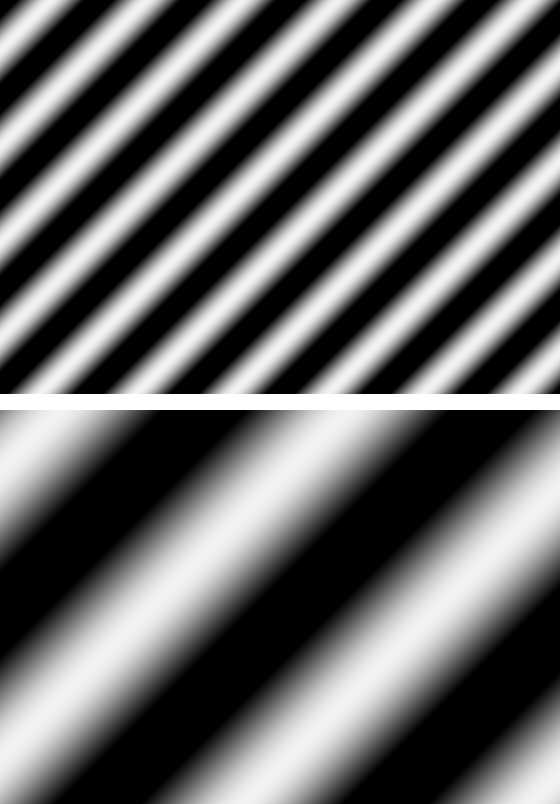
Top: the whole. Bottom: its middle third, enlarged.
Write a Shadertoy shader that draws this pattern.

```glsl
// Soft diagonal stripes: white bands on black, rising at 45 degrees.
// A cosine wave runs across the diagonal; its troughs are clipped to flat
// black so the dark bands are plain and the light ones fade at both sides.

const float TAU = 6.2831853;

// Brightness of the clipped wave, with a crest at every whole phase
float softStripe(float phase) {
    return max(0.0, 0.36 + 0.59 * cos(TAU * phase));
}

void mainImage(out vec4 fragColor, in vec2 fragCoord) {
    // Canvas heights, measured from the upper left corner
    vec2 p = vec2(fragCoord.x, iResolution.y - fragCoord.y) / iResolution.y;

    // Distance along the falling diagonal, counted in stripes
    float phase = (p.x + p.y - 0.1296) / 0.2431;

    fragColor = vec4(vec3(softStripe(phase)), 1.0);
}
```
